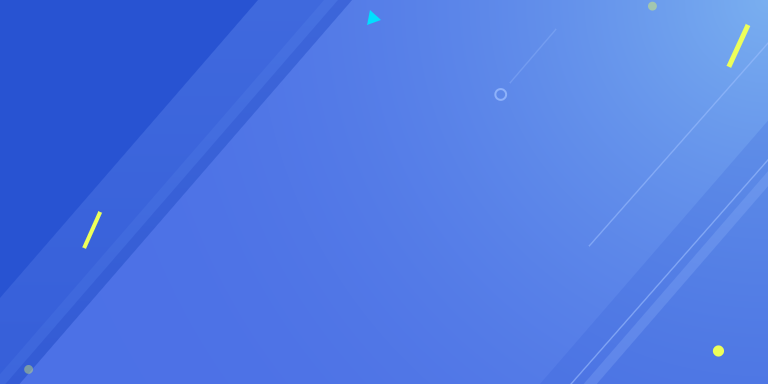
Give the GLSL for this background, as a Shadertoy shader.

```glsl
// Blue geometric backdrop: a glow from the upper right corner, crossed by slanted
// bands and hairlines, with a few bright strokes, dots, a ring and a triangle.
// All shapes are distance functions in units of the canvas height.

const float SLANT = 0.866;               // horizontal run per unit of height
const vec2 GLOW_CENTER = vec2(2.0, 1.0);
const float GLOW_RADIUS = 1.9;
const float HAIRLINE = 0.0036;

const vec3 BASE_BLUE = vec3(0.300, 0.443, 0.900);
const vec3 GLOW_BLUE = vec3(0.475, 0.685, 0.940);
const vec3 DEEP_BLUE = vec3(0.157, 0.327, 0.823);
const vec3 BAND_LOW = vec3(0.212, 0.372, 0.850);
const vec3 BAND_HIGH = vec3(0.248, 0.412, 0.868);
const vec3 PALE_BLUE = vec3(0.62, 0.75, 1.0);
const vec3 YELLOW = vec3(0.93, 1.0, 0.35);
const vec3 CYAN = vec3(0.0, 0.88, 1.0);

// Left band edges, measured along the bottom side
const float BAND_START = -0.194;
const float TRIM_START = -0.022;
const float SHADE_START = 0.014;
const float FIELD_START = 0.051;
// Right band edges
const float RIGHT_START = 1.406;
const float STRIPE_START = 1.520;
const float STRIPE_END = 1.554;

float pixelSize;

// Coverage of a shape with signed distance d
float fill(float d) {
    return clamp(0.5 - d / pixelSize, 0.0, 1.0);
}

// Coverage of everything to the right of a slanted edge
float rightOf(float s, float edge) {
    return fill((edge - s) / sqrt(1.0 + SLANT * SLANT));
}

// Straight stroke from a to b with square ends
float stroke(vec2 p, vec2 a, vec2 b, float width) {
    vec2 along = normalize(b - a);
    vec2 q = p - 0.5 * (a + b);
    float across = abs(dot(q, vec2(-along.y, along.x))) - 0.5 * width;
    float ends = abs(dot(q, along)) - 0.5 * length(b - a);
    return fill(max(across, ends));
}

float disc(vec2 p, vec2 center, float radius) {
    return fill(length(p - center) - radius);
}

// Signed distance to the line a-b, negative on its right side
float halfPlane(vec2 p, vec2 a, vec2 b) {
    vec2 along = normalize(b - a);
    return dot(p - a, vec2(-along.y, along.x));
}

float triangle(vec2 p, vec2 a, vec2 b, vec2 c) {
    return fill(max(halfPlane(p, a, b), max(halfPlane(p, b, c), halfPlane(p, c, a))));
}

void mainImage(out vec4 fragColor, in vec2 fragCoord) {
    pixelSize = 1.0 / iResolution.y;
    vec2 p = fragCoord * pixelSize;
    float s = p.x - SLANT * p.y;

    // Main field with its corner glow
    float glow = max(0.0, 1.0 - length(p - GLOW_CENTER) / GLOW_RADIUS);
    vec3 field = mix(BASE_BLUE, GLOW_BLUE, glow * glow);

    // Left bands, from the corner inward
    vec3 band = mix(BAND_LOW, BAND_HIGH, p.y);
    vec3 color = mix(DEEP_BLUE, band, rightOf(s, BAND_START));
    color = mix(color, band + vec3(0.026, 0.028, 0.012), rightOf(s, TRIM_START));
    color = mix(color, band - vec3(0.010, 0.014, 0.016), rightOf(s, SHADE_START));
    color = mix(color, field, rightOf(s, FIELD_START));

    // Right band and its pale stripe
    color = mix(color, DEEP_BLUE, 0.18 * rightOf(s, RIGHT_START));
    float stripe = rightOf(s, STRIPE_START) - rightOf(s, STRIPE_END);
    color = mix(color, PALE_BLUE, 0.22 * stripe);

    // Hairlines
    float hair = 0.60 * stroke(p, vec2(1.487, 0.0), vec2(2.01, 0.595), HAIRLINE);
    hair += 0.55 * stroke(p, vec2(1.534, 0.359), vec2(2.01, 0.899), HAIRLINE);
    hair += 0.30 * stroke(p, vec2(1.328, 0.784), vec2(1.448, 0.924), HAIRLINE);
    color = mix(color, PALE_BLUE, hair);

    // Ring
    float ring = abs(length(p - vec2(1.304, 0.754)) - 0.0140) - 0.0026;
    color = mix(color, PALE_BLUE, 0.75 * fill(ring));

    // Yellow strokes and dots, two of them faded
    float bright = stroke(p, vec2(1.948, 0.935), vec2(1.898, 0.826), 0.0130);
    bright += stroke(p, vec2(0.261, 0.448), vec2(0.219, 0.354), 0.0105);
    bright += disc(p, vec2(1.871, 0.086), 0.0145);
    bright += 0.42 * disc(p, vec2(1.699, 0.984), 0.0115);
    bright += 0.38 * disc(p, vec2(0.0745, 0.038), 0.0115);
    color = mix(color, YELLOW, bright);

    // Cyan triangle
    float mark = triangle(p, vec2(0.9635, 0.974), vec2(0.992, 0.948), vec2(0.956, 0.935));
    color = mix(color, CYAN, mark);

    fragColor = vec4(color, 1.0);
}
```
